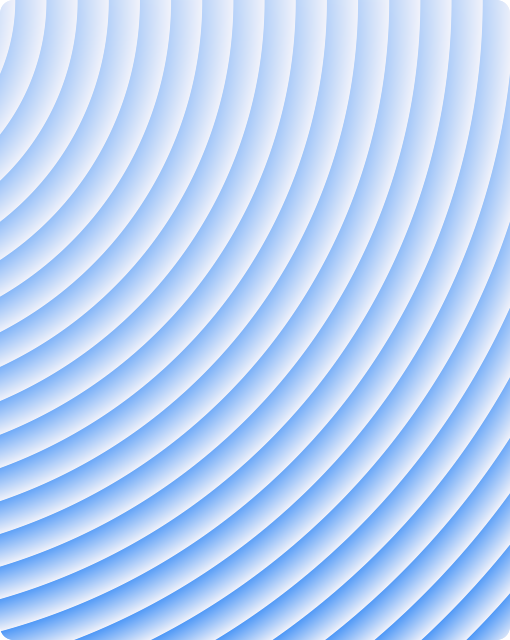
This background is drawn by a Shadertoy shader. Its source:

```glsl
// Concentric rings fan out from a point left of the top edge of a rounded card.
// Each ring is a sawtooth ramp of the radius, from blue at its inner rim to pale
// at its outer rim; the blue deepens from the top of the card to the bottom.

#define RING_CENTER vec2(-0.3366, 0.0)  // from the top left, in card widths
#define RING_WIDTH 0.0611               // in card widths
#define CORNER_RADIUS 0.026             // in card widths
#define TINT_TOP 0.34
#define TINT_BOTTOM 1.0
#define PALE vec3(0.945, 0.950, 0.980)
#define BLUE vec3(0.300, 0.592, 0.968)
#define PAPER vec3(1.0)

// Sawtooth from 0 to 1 whose drop is smoothed over the width w.
float smoothSaw(float x, float w) {
    float f = fract(x + 0.5 * w);
    return mix(1.0, max(f - 0.5 * w, 0.0), smoothstep(0.0, w, f));
}

// Signed distance to a rounded box centred on zero.
float roundedBox(vec2 p, vec2 halfSize, float radius) {
    vec2 q = abs(p) - halfSize + radius;
    return length(max(q, 0.0)) + min(max(q.x, q.y), 0.0) - radius;
}

void mainImage(out vec4 fragColor, in vec2 fragCoord) {
    float pixel = 1.0 / iResolution.x;
    vec2 size = iResolution.xy * pixel;
    vec2 p = vec2(fragCoord.x, iResolution.y - fragCoord.y) * pixel;

    // Rings
    float rings = length(p - RING_CENTER) / RING_WIDTH;
    float ramp = smoothSaw(rings, 1.2 * pixel / RING_WIDTH);

    // Vertical deepening of the blue
    float tint = mix(TINT_TOP, TINT_BOTTOM, p.y / size.y);
    vec3 color = mix(PALE, BLUE, tint * (1.0 - ramp));

    // Rounded card corners
    float card = roundedBox(p - 0.5 * size, 0.5 * size, CORNER_RADIUS);
    color = mix(color, PAPER, smoothstep(-0.5 * pixel, 0.5 * pixel, card));

    fragColor = vec4(color, 1.0);
}
```
